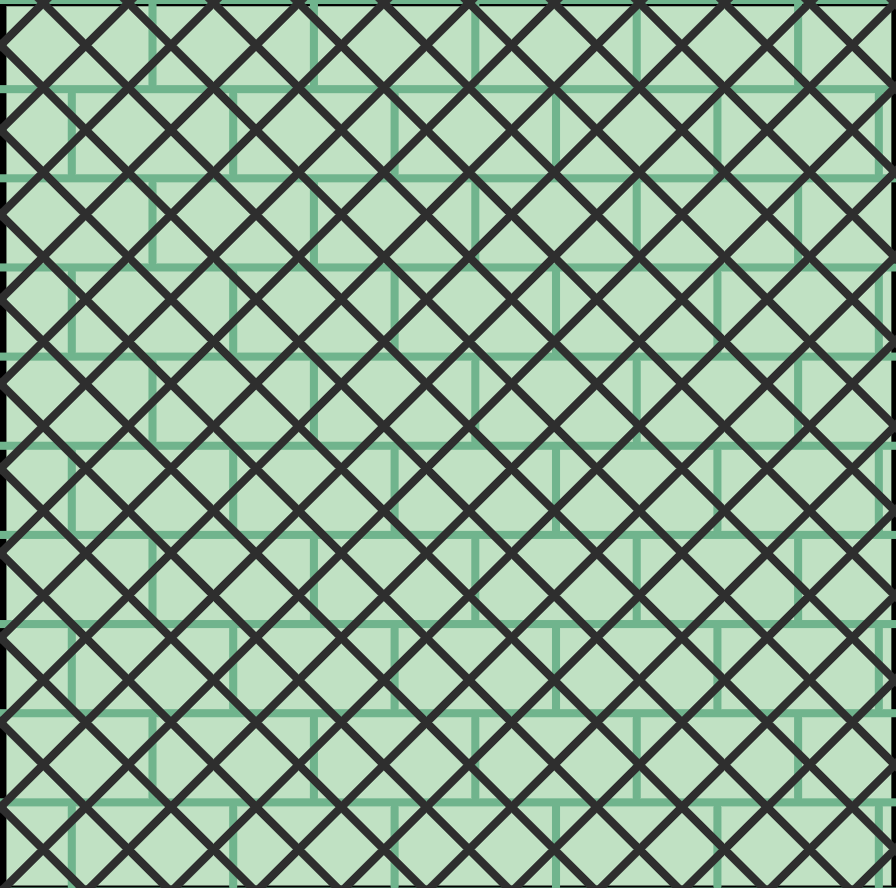
Reproduce this pattern procedurally as a Shadertoy shader.

```glsl
// Dark diagonal lattice over a pale green running-bond brick wall on black.

// Lengths are in canvas widths, measured from the top left corner.
const vec3 BRICK_COLOR   = vec3(0.753, 0.882, 0.765);
const vec3 MORTAR_COLOR  = vec3(0.439, 0.706, 0.553);
const vec3 LATTICE_COLOR = vec3(0.180, 0.180, 0.182);
const vec3 BACK_COLOR    = vec3(0.0);

const vec2 BRICK_PITCH   = vec2(0.18014, 0.0995);
const float BRICK_START  = 0.1702;   // first upright joint of the top row
const float MORTAR_WIDTH = 0.0090;

const vec2 LATTICE_PITCH  = vec2(0.09505, 0.09447);
const vec2 LATTICE_START  = vec2(0.0482, 0.0033);
const float LATTICE_WIDTH = 0.0091;

const vec2 PANEL_MIN = vec2(0.0072, 0.0070);
const vec2 PANEL_MAX = vec2(0.9948, 0.9883);

// Distance to the nearest whole number.
float toInteger(float t) {
    return abs(fract(t + 0.5) - 0.5);
}

// Signed distance to the rectangle holding the brick faces.
float panelDistance(vec2 p) {
    vec2 d = max(PANEL_MIN - p, p - PANEL_MAX);
    return max(d.x, d.y);
}

// Distance to the nearest mortar centre line; odd rows shift by half a brick.
float mortarDistance(vec2 p) {
    vec2 cell = vec2(p.x - BRICK_START, p.y) / BRICK_PITCH;
    cell.x += 0.5 * mod(floor(cell.y), 2.0);
    vec2 d = vec2(toInteger(cell.x), toInteger(cell.y)) * BRICK_PITCH;
    return min(d.x, d.y);
}

// Distance to the nearest of the two families of diagonal bars.
float latticeDistance(vec2 p) {
    vec2 cell = (p - LATTICE_START) / LATTICE_PITCH;
    float d = min(toInteger(cell.x + cell.y), toInteger(cell.x - cell.y));
    return d / length(1.0 / LATTICE_PITCH);
}

// Antialiased coverage of a signed distance.
float coverage(float d, float pixel) {
    return clamp(0.5 - d / pixel, 0.0, 1.0);
}

void mainImage(out vec4 fragColor, in vec2 fragCoord) {
    float pixel = 1.0 / iResolution.x;
    vec2 p = vec2(fragCoord.x, iResolution.y - fragCoord.y) * pixel;

    // Layers from back to front
    float panel = coverage(panelDistance(p), pixel);
    float mortar = coverage(mortarDistance(p) - 0.5 * MORTAR_WIDTH, pixel);
    float lattice = coverage(latticeDistance(p) - 0.5 * LATTICE_WIDTH, pixel);

    vec3 color = mix(BACK_COLOR, BRICK_COLOR, panel);
    color = mix(color, MORTAR_COLOR, mortar);
    color = mix(color, LATTICE_COLOR, lattice);
    fragColor = vec4(color, 1.0);
}
```
